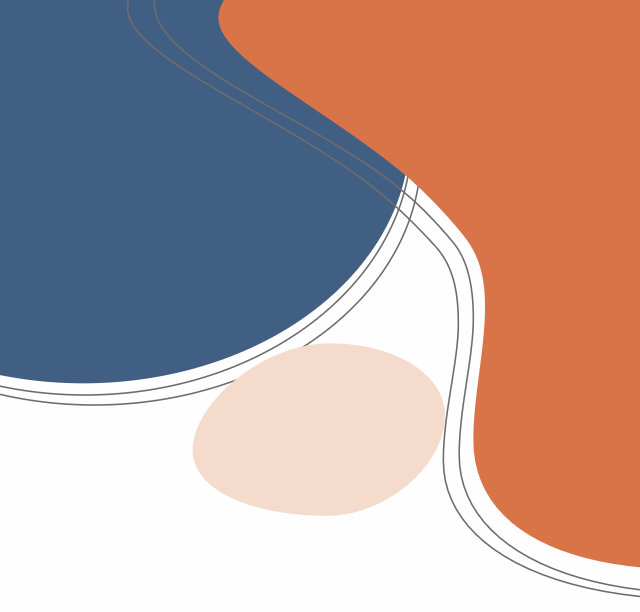
Write a Shadertoy shader that draws this background.

```glsl
// Flat abstract background: a blue disc, an orange wave and a peach blob on white,
// with pairs of thin grey contour lines echoing the disc and the wave.
// Outlines are cubic Bezier chains turned into signed distances; the disc is an ellipse.

const float GRID = 768.0;         // canvas width in design units, y runs down from the top
const float LINE_WIDTH = 1.9;
const int STEPS = 20;             // straight pieces per Bezier

const vec3 WHITE  = vec3(0.998);
const vec3 BLUE   = vec3(0.255, 0.373, 0.510);
const vec3 ORANGE = vec3(0.847, 0.455, 0.280);
const vec3 PEACH  = vec3(0.957, 0.859, 0.800);
const vec3 GREY   = vec3(0.425, 0.425, 0.435);

// Each wave: seven knots with two handles between neighbours
const vec2 WAVE_EDGE[19] = vec2[19](
    vec2(276, -10), vec2(266, 2), vec2(262, 12),
    vec2(262, 22), vec2(262, 70), vec2(390, 130),
    vec2(485, 209), vec2(511, 231), vec2(540, 262),
    vec2(558, 285), vec2(574, 306), vec2(582, 330),
    vec2(582, 368), vec2(582, 420), vec2(568, 475),
    vec2(568, 528), vec2(568, 620), vec2(650, 670), vec2(770, 681));
const vec2 WAVE_NEAR[19] = vec2[19](
    vec2(187, -10), vec2(185, -4), vec2(185, 2),
    vec2(185, 6), vec2(188, 80), vec2(385, 145),
    vec2(484, 230), vec2(508, 250), vec2(528, 272),
    vec2(543, 290), vec2(560, 310), vec2(568, 340),
    vec2(568, 382), vec2(568, 430), vec2(551, 490),
    vec2(551, 546), vec2(551, 632), vec2(635, 692), vec2(770, 708));
const vec2 WAVE_FAR[19] = vec2[19](
    vec2(156, -10), vec2(154, -2), vec2(153, 5),
    vec2(153, 11), vec2(155, 75), vec2(370, 150),
    vec2(474, 247), vec2(492, 263), vec2(508, 280),
    vec2(522, 295), vec2(542, 317), vec2(550, 345),
    vec2(550, 388), vec2(550, 435), vec2(532, 495),
    vec2(532, 553), vec2(532, 635), vec2(615, 700), vec2(770, 716));

vec2 cubic(vec2 a, vec2 b, vec2 c, vec2 d, float t) {
    float s = 1.0 - t;
    return s * s * s * a + 3.0 * s * t * (s * b + t * c) + t * t * t * d;
}

// Adds one Bezier to a field: x = squared distance, y = side, flipped at each crossing
vec2 addBezier(vec2 field, vec2 p, vec2 a, vec2 b, vec2 c, vec2 d) {
    vec2 from = a;
    for (int i = 1; i <= STEPS; i++) {
        vec2 to = cubic(a, b, c, d, float(i) / float(STEPS));
        vec2 e = to - from, q = p - from;
        vec2 offset = q - e * clamp(dot(q, e) / dot(e, e), 0.0, 1.0);
        field.x = min(field.x, dot(offset, offset));
        if ((from.y > p.y) != (to.y > p.y) && q.x > q.y * e.x / e.y) field.y = -field.y;
        from = to;
    }
    return field;
}

// Negative on the right of the wave
float waveDistance(vec2 p, vec2 pts[19]) {
    vec2 field = vec2(1e9, 1.0);
    for (int i = 0; i < 18; i += 3)
        field = addBezier(field, p, pts[i], pts[i + 1], pts[i + 2], pts[i + 3]);
    return field.y * sqrt(field.x);
}

float blobDistance(vec2 p) {
    vec2 left = vec2(231, 540), top = vec2(395, 412);
    vec2 right = vec2(534, 498), bottom = vec2(393, 619);
    vec2 field = vec2(1e9, 1.0);
    field = addBezier(field, p, left, vec2(231, 484), vec2(316, 412), top);
    field = addBezier(field, p, top, vec2(475, 412), vec2(534, 450), right);
    field = addBezier(field, p, right, vec2(534, 560), vec2(462, 619), bottom);
    field = addBezier(field, p, bottom, vec2(305, 619), vec2(231, 590), left);
    return field.y * sqrt(field.x);
}

float ellipseDistance(vec2 p, vec2 center, vec2 radii) {
    vec2 q = (p - center) / radii;
    float k = length(q);
    return k * (k - 1.0) / max(length(q / radii), 1e-5);
}

// Coverage of a filled shape and of a line along its edge
float fill(float d, float px) { return clamp(0.5 - d / px, 0.0, 1.0); }

float stroke(float d, float px) {
    float halfWidth = 0.5 * LINE_WIDTH;
    return fill(d - halfWidth, px) - fill(d + halfWidth, px);
}

void mainImage(out vec4 fragColor, in vec2 fragCoord) {
    float px = GRID / iResolution.x;
    vec2 p = vec2(fragCoord.x, iResolution.y - fragCoord.y) * px;

    // Disc with its two contour lines
    vec3 color = mix(WHITE, BLUE, fill(ellipseDistance(p, vec2(100, 160), vec2(392, 300)), px));
    color = mix(color, GREY, stroke(ellipseDistance(p, vec2(102, 165), vec2(392, 309)), px));
    color = mix(color, GREY, stroke(ellipseDistance(p, vec2(113, 185), vec2(392, 301)), px));

    // Blob, then the wave lines and the wave itself
    color = mix(color, PEACH, fill(blobDistance(p), px));
    color = mix(color, GREY, stroke(waveDistance(p, WAVE_NEAR), px));
    color = mix(color, GREY, stroke(waveDistance(p, WAVE_FAR), px));
    color = mix(color, ORANGE, fill(waveDistance(p, WAVE_EDGE), px));

    fragColor = vec4(color, 1.0);
}
```
